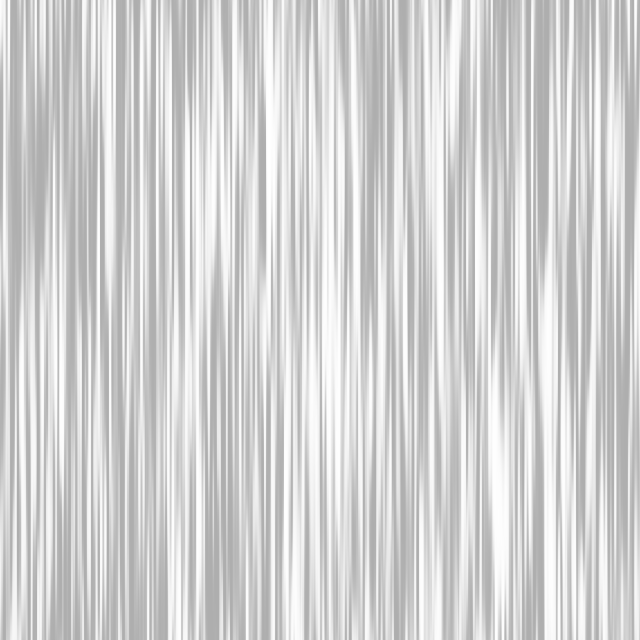
This texture is drawn by a three.js fragment shader. Its source:

```glsl
// Brushed silver: fine vertical streaks of grey and white, brighter near the middle.
// Layers of stretched column noise are summed into one level, which is then
// spread evenly over 0..1 and mapped onto the grey range.

varying vec2 vUv;

const vec3 SHADOW_GREY = vec3(0.68);
const vec3 BRIGHT_WHITE = vec3(1.0);
const float NOISE_DEVIATION = 0.222; // spread of the two-way column noise
const float TONE_CURVE = 1.3;        // above 1 favours the darker greys

float hash(vec2 p) {
  vec3 q = fract(vec3(p.xyx) * vec3(0.1031, 0.1030, 0.0973));
  q += dot(q, q.yzx + 33.33);
  return fract((q.x + q.y) * q.z);
}

// Smooth noise along one column, shifted so that streak ends never line up
float columnNoise(float column, float y, float seed) {
  float shifted = y + 16.0 * hash(vec2(column, seed + 7.0));
  float cell = floor(shifted);
  float blend = smoothstep(0.0, 1.0, shifted - cell);
  float below = hash(vec2(column + seed * 457.0, cell));
  float above = hash(vec2(column + seed * 457.0, cell + 1.0));
  return mix(below, above, blend);
}

// Neighbouring columns blended crisply across, scaled to mean 0 and deviation 1
float streaks(vec2 uv, vec2 frequency, float seed) {
  vec2 p = uv * frequency;
  float column = floor(p.x);
  float blend = smoothstep(0.12, 0.88, p.x - column);
  float left = columnNoise(column, p.y, seed);
  float right = columnNoise(column + 1.0, p.y, seed);
  return (mix(left, right, blend) - 0.5) / NOISE_DEVIATION;
}

// Soft light that fades from the centre towards the edges
float centreGlow(vec2 uv, vec2 centre) {
  vec2 offset = (uv - centre) * vec2(1.7, 1.5);
  return 2.0 * exp(-2.0 * dot(offset, offset)) - 1.0;
}

// Logistic curve that spreads bell-shaped levels evenly over 0..1
float spreadEvenly(float level) {
  return 1.0 / (1.0 + exp(-1.8 * level));
}

void main() {
  // Hairlines, wider strands, bands and broad patches
  float level = 0.84 * streaks(vUv, vec2(285.0, 4.2), 1.0);
  level += 0.52 * streaks(vUv, vec2(150.0, 4.0), 2.0);
  level += 0.20 * streaks(vUv, vec2(50.0, 4.5), 3.0);
  level += 0.12 * streaks(vUv, vec2(8.0, 3.0), 4.0);
  level += 0.32 * centreGlow(vUv, vec2(0.43, 0.52));

  float tone = pow(spreadEvenly(level + 0.04), TONE_CURVE);
  gl_FragColor = vec4(mix(SHADOW_GREY, BRIGHT_WHITE, tone), 1.0);
}
```
